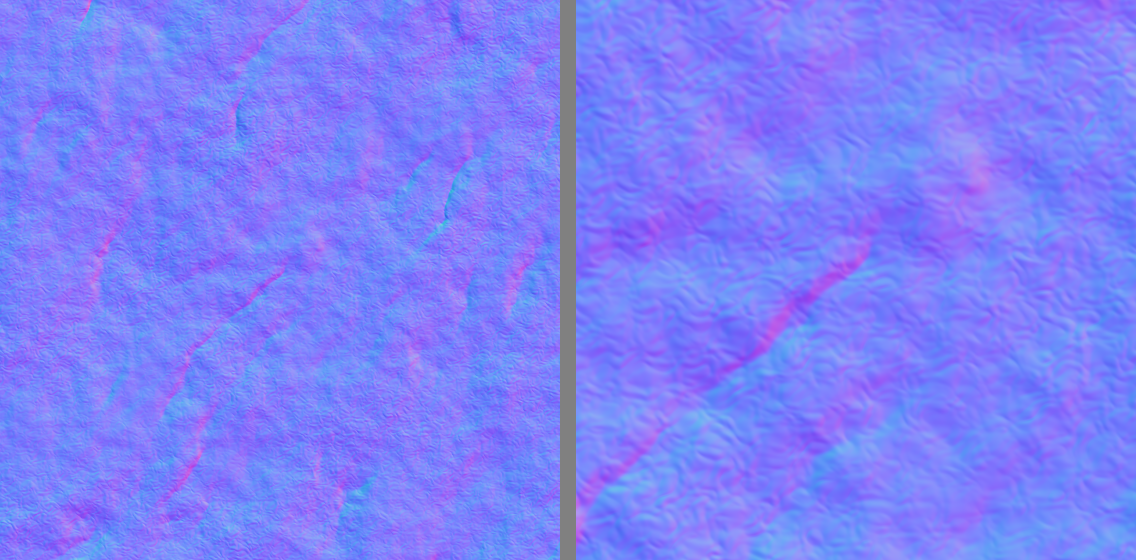
Left: the whole. Right: its middle third, enlarged.
This texture map is drawn by a three.js fragment shader. Its source:

```glsl
#define GRAIN_FREQ vec2(92.0, 114.0)
#define GRAIN_SLOPE 0.108
#define LUMP_SLOPE 0.062
#define SWELL_SLOPE 0.088
#define CREASE_DEPTH 0.0066
#define CREASE_WIDTH 0.015
#define CREASE_FREQ vec2(5.5, 1.9)
#define SLANT vec2(0.49, 0.872)
#define SAMPLE_STEP 0.001
#define MEAN_TILT vec2(-0.012, 0.005)
#define BLUE_GAIN 0.992

varying vec2 vUv;

// Random unit vector for a lattice corner
vec2 cornerGradient(vec2 cell) {
  vec3 k = fract(cell.xyx * vec3(0.1031, 0.1030, 0.0973));
  k += dot(k, k.yzx + 33.33);
  float angle = 6.28319 * fract((k.x + k.y) * k.z);
  return vec2(cos(angle), sin(angle));
}

// Gradient noise with a quintic blend
float noise(vec2 p) {
  vec2 i = floor(p);
  vec2 f = p - i;
  vec2 u = f * f * f * (f * (f * 6.0 - 15.0) + 10.0);
  float a = dot(cornerGradient(i), f);
  float b = dot(cornerGradient(i + vec2(1.0, 0.0)), f - vec2(1.0, 0.0));
  float c = dot(cornerGradient(i + vec2(0.0, 1.0)), f - vec2(0.0, 1.0));
  float d = dot(cornerGradient(i + 1.0), f - 1.0);
  return mix(mix(a, b, u.x), mix(c, d, u.x), u.y);
}

vec2 noise2(vec2 p) {
  return vec2(noise(p + 11.0), noise(p + 53.0));
}

float softAbs(float x, float radius) {
  return sqrt(x * x + radius * radius);
}

// Coordinates across and along the slanted grain of the rock
vec2 slanted(vec2 p) {
  return vec2(dot(p, vec2(SLANT.y, -SLANT.x)), dot(p, SLANT));
}

// Valleys along the zero line of stretched noise, broken into short patches
float creases(vec2 q, vec2 seed) {
  float d = noise(q * CREASE_FREQ + seed) / CREASE_FREQ.x;
  float width = CREASE_WIDTH * mix(0.7, 1.6, smoothstep(-0.012, 0.012, d));
  float patches = smoothstep(0.0, 0.42, noise(q * vec2(7.0, 5.5) + seed.yx + 7.3));
  return -CREASE_DEPTH * patches * exp(-softAbs(d, 0.0025) / width);
}

// Wide bulges and mid-sized chipped lumps
float lumps(vec2 p, vec2 q) {
  float h = SWELL_SLOPE * noise(q * vec2(6.0, 2.6) + 3.7) / 6.0;
  h += SWELL_SLOPE * softAbs(noise(q * vec2(9.0, 5.0) + 21.4), 0.08) / 9.0;
  float freq = 15.0;
  for (int i = 0; i < 3; i++) {
    h += LUMP_SLOPE * noise(p * freq + float(i) * 17.3) / freq;
    freq *= 1.9;
  }
  return h;
}

// Fine pitted grain, rougher in some areas
float grain(vec2 p) {
  float rough = 0.95 + 0.8 * noise(p * 6.0 + 41.0);
  vec2 g = p * GRAIN_FREQ + 0.5 * noise2(p * 60.0);
  float pits = softAbs(noise(g + 5.1), 0.06) / GRAIN_FREQ.y;
  float pores = noise(g * 1.7 + 63.7) / (GRAIN_FREQ.y * 1.7);
  return GRAIN_SLOPE * rough * (pits + 0.75 * pores);
}

float height(vec2 p) {
  vec2 warp = noise2(p * 9.0) + 0.35 * noise2(p * 34.0) + 0.16 * noise2(p * 75.0);
  vec2 q = slanted(p + 0.024 * warp);
  float cuts = creases(q, vec2(2.3, 9.1)) + creases(q, vec2(31.7, 14.9))
             + creases(q, vec2(57.2, 40.6));
  return lumps(p, q) + cuts + grain(p);
}

void main() {
  // Central differences give the slope of the surface
  vec2 e = vec2(SAMPLE_STEP, 0.0);
  vec2 p = vUv + 1.0;
  vec2 slope = vec2(height(p + e.xy) - height(p - e.xy),
                    height(p + e.yx) - height(p - e.yx)) / (2.0 * SAMPLE_STEP);

  // Pack the surface normal into colour
  vec3 normal = normalize(vec3(MEAN_TILT - slope, 1.0));
  vec3 colour = normal * 0.5 + 0.5;
  gl_FragColor = vec4(colour * vec3(1.0, 1.0, BLUE_GAIN), 1.0);
}
```
